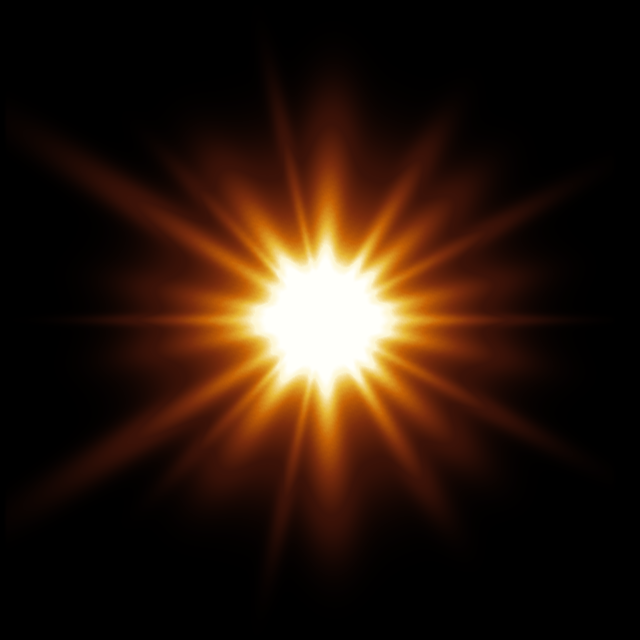
This background is drawn by a WebGL 1 fragment shader. Its source:

```glsl
precision highp float;
// A fiery starburst on black: a white-hot core, a round glow and uneven rays.
// Glow and rays add up to one heat value, mirrored about the horizontal axis,
// which a ramp from black through ember and gold to white turns into colour.

uniform vec2 u_resolution;

const vec2 CENTER = vec2(0.505, 0.5);

// Soft angular beam: direction and spread in degrees, reach in canvas units.
float ray(vec2 polar, float direction, float spread, float strength, float reach) {
  float offset = (polar.y - direction) / spread;
  float fadeIn = smoothstep(0.0, 0.4 * reach, polar.x);
  float fadeOut = exp(-pow(polar.x / reach, 2.5));
  return strength * fadeIn * fadeOut * exp(-offset * offset);
}

// Wide round halo plus a compact core.
float glow(float radius) {
  float halo = exp(-pow(radius / 0.178, 1.5));
  float core = 1.2 * exp(-pow(radius / 0.075, 2.0));
  return halo + core;
}

// Thin horizontal streak of constant thickness.
float streak(vec2 p) {
  float thickness = p.y / 0.009;
  float along = p.x / 0.32;
  return 0.2 * exp(-thickness * thickness - along * along)
       * smoothstep(0.05, 0.2, abs(p.x));
}

// Fine layered ripples that roughen the light.
float ripples(vec2 p) {
  float sum = 0.0;
  float weight = 0.5;
  for (int i = 0; i < 4; i++) {
    p = mat2(0.8, 0.6, -0.6, 0.8) * p * 1.4 + 3.7;
    sum += weight * sin(p.x + 1.5 * sin(p.y)) * sin(p.y);
    weight *= 0.8;
  }
  return sum;
}

// Colour ramp over heat.
vec3 fire(float heat) {
  vec3 soot = vec3(0.0);
  vec3 ember = vec3(0.23, 0.07, 0.03);
  vec3 rust = vec3(0.48, 0.17, 0.05);
  vec3 amber = vec3(0.77, 0.38, 0.02);
  vec3 gold = vec3(0.90, 0.71, 0.20);
  vec3 cream = vec3(0.99, 0.96, 0.82);
  vec3 color = mix(soot, ember, smoothstep(0.02, 0.23, heat));
  color = mix(color, rust, clamp((heat - 0.23) / 0.17, 0.0, 1.0));
  color = mix(color, amber, clamp((heat - 0.40) / 0.20, 0.0, 1.0));
  color = mix(color, gold, clamp((heat - 0.60) / 0.20, 0.0, 1.0));
  color = mix(color, cream, clamp((heat - 0.80) / 0.22, 0.0, 1.0));
  return mix(color, vec3(1.0, 1.0, 0.98), smoothstep(1.02, 1.25, heat));
}

void main() {
  float side = min(u_resolution.x, u_resolution.y);
  vec2 uv = (gl_FragCoord.xy - 0.5 * u_resolution) / side + 0.5;
  vec2 p = uv - CENTER;
  float radius = length(p);
  vec2 polar = vec2(radius, degrees(atan(abs(p.y), p.x + 0.00001)));

  float heat = glow(radius) + streak(p);

  // Broad bright beams
  heat += ray(polar, 0.0, 10.0, 0.28, 0.19);
  heat += ray(polar, 43.0, 6.0, 0.26, 0.27);
  heat += ray(polar, 58.5, 4.5, 0.28, 0.30);
  heat += ray(polar, 87.5, 7.5, 0.36, 0.30);
  heat += ray(polar, 124.0, 7.5, 0.36, 0.25);
  heat += ray(polar, 180.0, 10.0, 0.28, 0.19);

  // Short side beams
  heat += ray(polar, 12.0, 5.0, 0.20, 0.28);
  heat += ray(polar, 169.5, 5.0, 0.16, 0.27);

  // Long faint beams
  heat += ray(polar, 28.5, 3.2, 0.15, 0.46);
  heat += ray(polar, 102.0, 2.6, 0.15, 0.39);
  heat += ray(polar, 134.0, 2.8, 0.16, 0.31);
  heat += ray(polar, 147.8, 4.8, 0.23, 0.53);

  heat += 0.012 * ripples(uv * 330.0) * smoothstep(0.2, 0.7, heat);

  // Light dies out just inside the left and right borders
  heat *= smoothstep(0.0, 0.012, uv.x) * (1.0 - smoothstep(0.955, 0.975, uv.x));

  gl_FragColor = vec4(fire(heat), 1.0);
}
```
